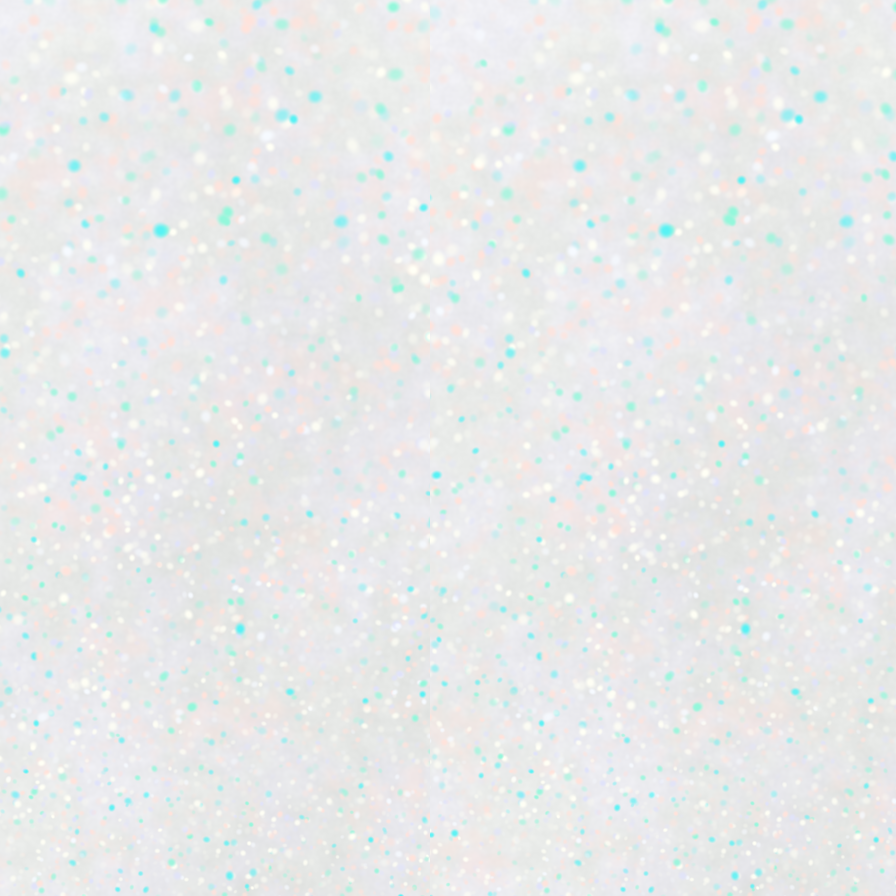
Reproduce this texture procedurally as a Shadertoy shader.

```glsl
const int LAYERS = 22;
const float FINE_CELL = 0.0165;     // fleck spacing at the bottom edge
const float COARSE_CELL = 0.036;    // fleck spacing at the top edge
const float BAND = 0.26;            // height range shared by similar sizes
const float DENSITY = 0.88;
const float CLUSTERING = 0.5;
const float TILE_WIDTH = 0.564;
const float SEAM_X = 0.48;
const float GRAIN = 0.011;
const float MOTTLE = 0.022;

const vec3 PEARL = vec3(0.898, 0.906, 0.898);
const vec3 LILAC = vec3(0.908, 0.908, 0.926);
const vec3 WARM_WHITE = vec3(1.0, 1.0, 0.96);
const vec3 COOL_WHITE = vec3(0.965, 0.98, 1.0);
const vec3 BLUSH = vec3(1.0, 0.89, 0.86);
const vec3 VIOLET = vec3(0.88, 0.89, 0.98);
const vec3 MINT = vec3(0.58, 0.97, 0.86);
const vec3 CYAN = vec3(0.34, 0.95, 0.96);

// Three uniform random values for an integer cell
vec3 hash3(ivec3 cell) {
    uvec3 v = uvec3(cell) * 1664525u + 1013904223u;
    v.x += v.y * v.z; v.y += v.z * v.x; v.z += v.x * v.y;
    v ^= v >> 16u;
    v.x += v.y * v.z; v.y += v.z * v.x; v.z += v.x * v.y;
    return vec3(v >> 8u) / 16777216.0;
}

float cornerSlope(ivec2 corner, vec2 offset) {
    float angle = 6.28318 * hash3(ivec3(corner, 300)).x;
    return dot(vec2(cos(angle), sin(angle)), offset);
}

float gradientNoise(vec2 p) {
    ivec2 i = ivec2(floor(p));
    vec2 f = fract(p);
    vec2 u = f * f * f * (f * (f * 6.0 - 15.0) + 10.0);
    float low = mix(cornerSlope(i, f),
                    cornerSlope(i + ivec2(1, 0), f - vec2(1, 0)), u.x);
    float high = mix(cornerSlope(i + ivec2(0, 1), f - vec2(0, 1)),
                     cornerSlope(i + ivec2(1, 1), f - vec2(1, 1)), u.x);
    return mix(low, high, u.y);
}

mat2 rotation(float angle) {
    float c = cos(angle), s = sin(angle);
    return mat2(c, s, -s, c);
}

vec3 fleckColor(float pick) {
    if (pick < 0.33) return WARM_WHITE;
    if (pick < 0.41) return COOL_WHITE;
    if (pick < 0.69) return BLUSH;
    if (pick < 0.82) return VIOLET;
    if (pick < 0.92) return MINT;
    return CYAN;
}

// One scatter of soft flecks, kept to its own band of heights
vec3 addFlecks(vec3 color, vec2 p, int layer) {
    float level = mix(-0.2, 1.2, float(layer) / float(LAYERS - 1));
    float size = mix(FINE_CELL, COARSE_CELL, level);
    mat2 turn = rotation(float(layer) * 2.4);
    float shift = float(layer) * 7.3;
    vec2 q = turn * p / size + shift;
    vec2 cell = floor(q);
    vec3 place = hash3(ivec3(cell, layer));
    vec3 look = hash3(ivec3(cell, layer + 100));

    vec2 center = cell + mix(vec2(0.36), vec2(0.64), place.xy);
    vec2 home = transpose(turn) * (center - shift) * size;
    float chance = DENSITY * max(0.0, 1.0 - abs(home.y - level) / BAND);
    if (place.z > chance) return color;

    vec2 d = rotation(look.x * 40.0) * (q - center);
    d.y *= mix(1.0, 1.3, look.y);
    float radius = mix(0.22, 0.36, look.z * look.z);
    float disc = 1.0 - smoothstep(radius * 0.2, radius, length(d));
    float strength = fract(look.y * 17.0 + look.z * 5.0);
    strength = clamp(strength + CLUSTERING * gradientNoise(home * 10.0), 0.0, 1.0);
    return mix(color, fleckColor(look.x), disc * mix(0.18, 1.0, strength * strength));
}

void mainImage(out vec4 fragColor, in vec2 fragCoord) {
    vec2 uv = fragCoord / iResolution.y;

    // Horizontal repeat with a faint seam
    float across = mod(uv.x - SEAM_X, TILE_WIDTH);
    vec2 p = vec2(across, uv.y);

    // Pale ground: tint patches, shading, mottling and fine grain
    float tint = gradientNoise(p * 7.0) + 0.8 * gradientNoise(p * 24.0 + 9.0);
    vec3 color = mix(PEARL, LILAC, smoothstep(-0.3, 0.3, tint));
    color += 0.012 * (1.0 - smoothstep(0.0, 0.35, across));
    color += 0.022 * smoothstep(0.55, 1.0, uv.y);
    color += MOTTLE * (gradientNoise(p * 4.0 + 3.0) + gradientNoise(p * 38.0 + 17.0));
    color += GRAIN * (gradientNoise(p * 95.0) + gradientNoise(p * 170.0 + 31.0));
    float flush = gradientNoise(p * 13.0 + 70.0) + 0.7 * gradientNoise(p * 45.0 + 50.0);
    color = mix(color, BLUSH, 0.35 * smoothstep(0.05, 0.6, flush));

    for (int i = 0; i < LAYERS; i++) color = addFlecks(color, p, i);

    fragColor = vec4(clamp(color, 0.0, 1.0), 1.0);
}
```
